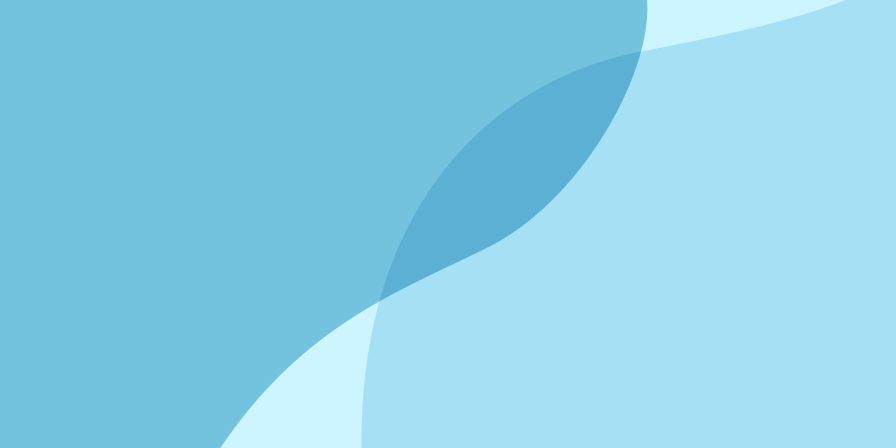
This background is drawn by a Shadertoy shader. Its source:

```glsl
// Two flat translucent waves crossing on a pale blue ground.
// Each wave edge is a pair of cubic Bezier curves falling from top to bottom;
// the height is solved for the curve parameter to get a signed edge distance.

const vec3 PALE_BLUE  = vec3(0.80, 0.96, 1.00);
const vec3 LIGHT_BLUE = vec3(0.65, 0.88, 0.96);
const vec3 MID_BLUE   = vec3(0.45, 0.76, 0.87);
const vec3 DEEP_BLUE  = vec3(0.36, 0.69, 0.83);

vec2 bezier(vec2 a, vec2 b, vec2 c, vec2 d, float t) {
    float s = 1.0 - t;
    return s * s * s * a + 3.0 * s * t * (s * b + t * c) + t * t * t * d;
}

vec2 bezierTangent(vec2 a, vec2 b, vec2 c, vec2 d, float t) {
    float s = 1.0 - t;
    return 3.0 * (s * s * (b - a) + 2.0 * s * t * (c - b) + t * t * (d - c));
}

// Signed distance to a descending curve, positive on its right side.
float curveSide(vec2 p, vec2 a, vec2 b, vec2 c, vec2 d) {
    float low = 0.0, high = 1.0;
    for (int i = 0; i < 18; i++) {
        float middle = 0.5 * (low + high);
        if (bezier(a, b, c, d, middle).y > p.y) low = middle;
        else high = middle;
    }
    float t = 0.5 * (low + high);
    vec2 tangent = normalize(bezierTangent(a, b, c, d, t));
    return (p.x - bezier(a, b, c, d, t).x) * abs(tangent.y);
}

// Edge of the wave that fills the left side.
float leftWaveSide(vec2 p) {
    vec2 join = vec2(1.094, 0.4505);
    if (p.y > join.y)
        return curveSide(p, vec2(1.444, 1.0), vec2(1.458, 0.844), vec2(1.302, 0.557), join);
    return curveSide(p, join, vec2(0.911, 0.357), vec2(0.682, 0.284), vec2(0.492, 0.0));
}

// Edge of the wave that fills the right side.
float rightWaveSide(vec2 p) {
    vec2 join = vec2(1.432, 0.885);
    if (p.y > join.y)
        return curveSide(p, vec2(1.888, 1.0), vec2(1.745, 0.945), vec2(1.5755, 0.914), join);
    return curveSide(p, join, vec2(1.102, 0.823), vec2(0.802, 0.544), vec2(0.807, 0.0));
}

// Coverage of the positive side, softened over one pixel.
float coverage(float side, float pixel) {
    return clamp(0.5 + side / pixel, 0.0, 1.0);
}

void mainImage(out vec4 fragColor, in vec2 fragCoord) {
    // Canvas is two units wide and one unit high.
    vec2 p = fragCoord / iResolution.xy * vec2(2.0, 1.0);
    float pixel = 1.0 / iResolution.y;

    float leftWave = coverage(-leftWaveSide(p), pixel);
    float rightWave = coverage(rightWaveSide(p), pixel);

    // Blend the four regions made by the two overlapping waves.
    vec3 outsideLeft = mix(PALE_BLUE, LIGHT_BLUE, rightWave);
    vec3 insideLeft = mix(MID_BLUE, DEEP_BLUE, rightWave);
    fragColor = vec4(mix(outsideLeft, insideLeft, leftWave), 1.0);
}
```
